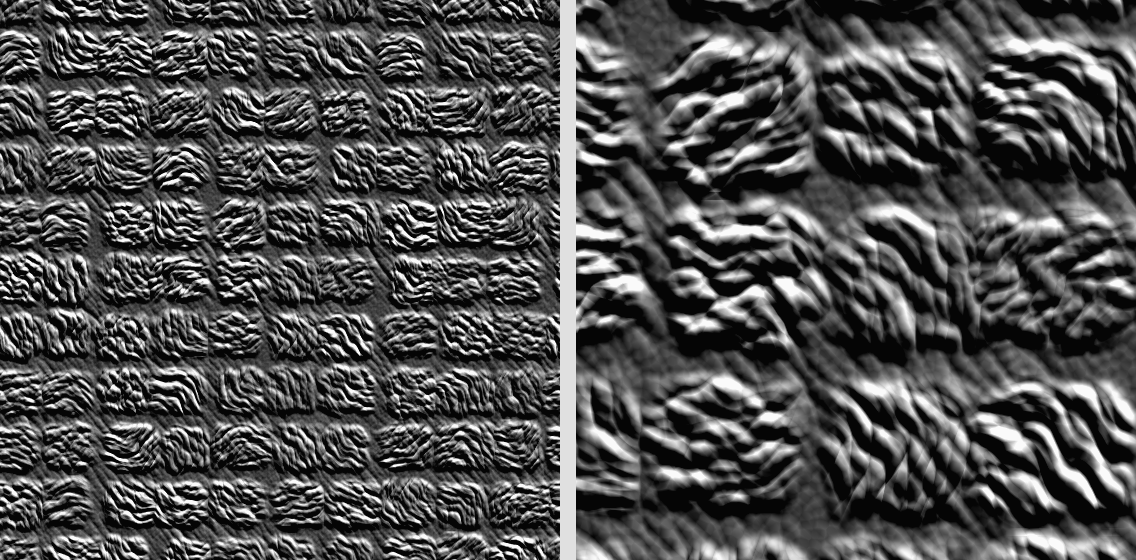
Left: the whole. Right: its middle third, enlarged.
Write a WebGL 1 fragment shader that draws this texture map.

```glsl
precision highp float;
// Embossed grey wall: ten rows of ten rounded stones, each carved with bent strands.

uniform vec2 u_resolution;

const float REPEATS = 10.0;      // stones across and rows down
const float LIGHT_STEP = 0.025;  // relief sampling distance, in stone widths
const float RELIEF_GAIN = 3.7;
const float BASE_GREY = 0.26;
const float NO_WRAP = 1024.0;

vec2 hash2(vec2 p) {
  vec3 q = fract(p.xyx * vec3(0.1031, 0.1030, 0.0973));
  q += dot(q, q.yzx + 33.33);
  return fract((q.xx + q.yz) * q.zy);
}

// Cellular noise as rounded grains: 1 at grain centres, lower in the creases.
float grains(vec2 p, vec2 period) {
  vec2 cell = floor(p);
  vec2 local = p - cell;
  float nearest = 1.0;
  for (int j = -1; j <= 1; j++) {
    for (int i = -1; i <= 1; i++) {
      vec2 o = vec2(float(i), float(j));
      vec2 d = o + hash2(mod(cell + o, period)) - local;
      nearest = min(nearest, dot(d, d));
    }
  }
  return 1.0 - nearest;
}

vec2 rotate(vec2 p, float angle) {
  float c = cos(angle);
  float s = sin(angle);
  return vec2(c * p.x + s * p.y, c * p.y - s * p.x);
}

// Grains drawn out along a bent, wavering direction.
float strands(vec2 q, float angle, float bend, vec2 density, vec2 seed) {
  vec2 s = rotate(q, angle);
  s.y += bend * s.x * s.x;
  s.y += 0.035 * sin(s.x * 9.0 + seed.x) + 0.02 * sin(s.x * 17.0 + s.y * 11.0 + seed.y);
  return grains(s * density + seed, vec2(NO_WRAP));
}

// Rounded box falloff with a wavering rim: 1 inside, 0 outside.
float stoneMask(vec2 q, vec2 radius, float phase) {
  vec2 r = abs(q) / radius;
  r *= r;
  float rim = sqrt(sqrt(dot(r * r, vec2(1.0))));
  rim += 0.05 * sin(q.x * 13.0 + phase) + 0.04 * sin(q.y * 15.0 + q.x * 8.0 - phase);
  return 1.0 - smoothstep(0.72, 1.06, rim);
}

// Height of one stone; id picks its size, carving direction and depth.
float stoneHeight(vec2 q, vec2 id) {
  vec2 size = hash2(id + 11.3);
  vec2 turn = hash2(id + 27.1);
  vec2 style = hash2(id + 53.7);
  vec2 seed = 100.0 + 200.0 * hash2(id + 71.9);

  vec2 radius = vec2(0.45 + 0.12 * size.x, 0.41 + 0.05 * size.y);
  float mask = stoneMask(q, radius, seed.x);
  if (mask <= 0.0) return 0.0;

  float angle = -0.3 + 2.1 * (turn.x - 0.5);
  float bend = 2.2 * (turn.y - 0.5);
  float stretch = mix(1.3, 5.0, style.x * style.x);
  float broad = strands(q, angle, bend, vec2(stretch, 7.5), seed);
  float fine = strands(q, angle + 0.9 * (size.x - 0.5), bend, vec2(stretch + 1.5, 10.5), seed.yx);
  float carving = mix(broad, fine, 0.38) - 0.7;
  return mask * (0.2 + mix(0.55, 1.1, style.y) * carving);
}

// Faint slanted scratches and grit, stronger in scattered patches.
float mortarHeight(vec2 g) {
  float turn = 6.2831853 / REPEATS;
  float patches = 0.5 + 0.25 * sin(turn * (3.0 * g.x + 4.0 * g.y))
                      + 0.25 * sin(turn * (7.0 * g.x - 5.0 * g.y) + 1.7);
  float scratches = grains(vec2(g.x * 4.0, (g.x + g.y) * 7.0), REPEATS * vec2(4.0, 7.0));
  float grit = grains(g * 18.0, vec2(18.0 * REPEATS));
  return (0.04 + 0.17 * patches) * scratches + 0.035 * grit;
}

float wallHeight(vec2 g) {
  float row = floor(g.y + 0.5);
  float column = floor(g.x);
  float height = 0.0;
  for (int i = -1; i <= 1; i++) {
    vec2 cell = vec2(column + float(i), row);
    vec2 id = mod(cell, REPEATS);
    vec2 jitter = (hash2(id + 5.7) - 0.5) * vec2(0.22, 0.06);
    vec2 centre = cell + vec2(0.25, 0.0) + jitter;
    height = max(height, stoneHeight(g - centre, id));
  }
  return height + mortarHeight(g);
}

void main() {
  vec2 g = gl_FragCoord.xy / u_resolution * REPEATS;
  vec2 toLight = normalize(vec2(0.3, 1.0)) * LIGHT_STEP;

  // Faces that fall away towards the light are bright.
  float slope = wallHeight(g - toLight) - wallHeight(g + toLight);
  float grey = clamp(BASE_GREY + RELIEF_GAIN * slope, 0.02, 0.98);
  gl_FragColor = vec4(vec3(grey), 1.0);
}
```
